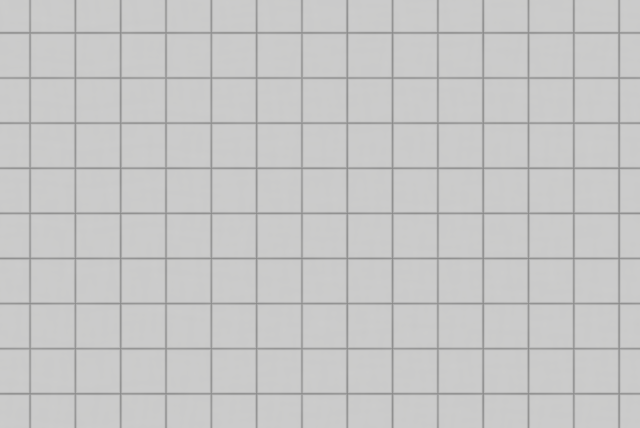
Reproduce this pattern procedurally as a Shadertoy shader.

```glsl
// Pale grey graph paper: thin soft grey square ruling on faintly fibrous stock.
#define PITCH vec2(0.0708, 0.1054)      // cell size, fraction of canvas
#define FIRST_LINE vec2(0.0470, 0.0799) // first ruled line from lower left
#define LINE_SIGMA 0.0017               // soft line radius, fraction of height
#define LINE_DEPTH 0.225                // darkening at the line centre
#define LINE_VARIATION 0.16             // ink difference between lines
#define PAPER vec3(0.795, 0.795, 0.794)
#define FIBRE_DEPTH 0.005
#define MOTTLE_DEPTH 0.004

float hash(vec2 p) {
    p = fract(p * vec2(0.1031, 0.1137));
    p += dot(p, p.yx + 33.33);
    return fract((p.x + p.y) * p.x * 91.7);
}

// Distance to the nearest cell point, for blotches in the paper.
float cellular(vec2 p) {
    vec2 cell = floor(p), local = fract(p);
    float nearest = 2.0;
    for (int y = -1; y <= 1; y++)
        for (int x = -1; x <= 1; x++) {
            vec2 o = vec2(x, y);
            vec2 id = cell + o;
            vec2 point = o + vec2(hash(id), hash(id + 57.0));
            nearest = min(nearest, length(point - local));
        }
    return nearest;
}

// Crossed fine streaks, broken up by slower waves.
float fibres(vec2 p) {
    float sum = 0.0;
    for (int i = 0; i < 4; i++) {
        float k = float(i);
        float f = 95.0 + 61.0 * k;
        sum += sin(p.x * f + 2.0 * sin(p.y * (13.0 + 5.0 * k) + k));
        sum += sin(p.y * f * 1.1 + 2.0 * sin(p.x * (11.0 + 4.0 * k) - k));
    }
    return sum / 8.0;
}

// Ink of the vertical (x) and horizontal (y) rulings.
vec2 ruling(vec2 uv, vec2 p, float aspect) {
    vec2 grid = (uv - FIRST_LINE) / PITCH;
    vec2 line = floor(grid + 0.5);
    vec2 dist = (grid - line) * PITCH * vec2(aspect, 1.0);

    // Widen by the pixel footprint while conserving ink.
    float sigma = sqrt(LINE_SIGMA * LINE_SIGMA + 0.08 / (iResolution.y * iResolution.y));
    vec2 ink = exp(-0.5 * dist * dist / (sigma * sigma)) * LINE_SIGMA / sigma;

    // Uneven ink per line and along its length.
    vec2 tone = vec2(hash(vec2(line.x, 3.0)), hash(vec2(line.y, 71.0))) - 0.5;
    vec2 drift = 0.05 * sin(p.yx * 37.0 + line * 2.4);
    return ink * (1.0 + LINE_VARIATION * tone + drift);
}

void mainImage(out vec4 fragColor, in vec2 fragCoord) {
    vec2 uv = fragCoord / iResolution.xy;
    float aspect = iResolution.x / iResolution.y;
    vec2 p = uv * vec2(aspect, 1.0);

    // Paper stock.
    vec3 color = PAPER + FIBRE_DEPTH * fibres(p);
    color += MOTTLE_DEPTH * (cellular(p * 24.0) - 0.5);

    // Ruling, slightly darker where lines cross.
    vec2 ink = ruling(uv, p, aspect);
    float coverage = max(ink.x, ink.y) + 0.15 * min(ink.x, ink.y);
    color -= LINE_DEPTH * coverage;

    fragColor = vec4(color, 1.0);
}
```
